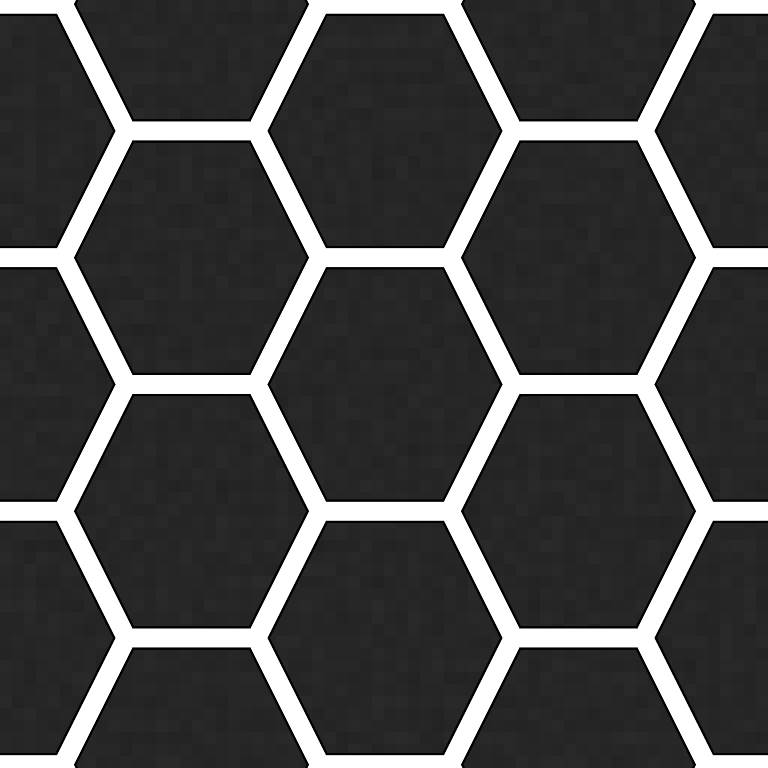
Reproduce this pattern procedurally as a Shadertoy shader.

```glsl
#define CENTRE vec2(0.5013, 0.4994)  // middle of the central tile
#define PERIOD vec2(0.5039, 0.3301)  // lattice of one tile column pair
#define TILE_RADIUS 0.1531           // centre to side corner
#define TILE_HALF_HEIGHT 0.1527      // centre to flat edge
#define OUTLINE_WIDTH 0.0030
#define MOTTLE_CELLS 64.0            // mottle squares across the canvas
#define MOTTLE_STRENGTH 0.028
#define FILL_COLOUR vec3(0.149)
#define OUTLINE_COLOUR vec3(0.0)
#define GROUT_COLOUR vec3(1.0)

// Pseudo-random unit gradient for a lattice point
vec2 gradientAt(vec2 cell) {
    vec3 h = fract(cell.xyx * vec3(0.1031, 0.1030, 0.0973));
    h += dot(h, h.yzx + 33.33);
    float angle = 6.28319 * fract((h.x + h.y) * h.z);
    return vec2(cos(angle), sin(angle));
}

float gradientNoise(vec2 p) {
    vec2 cell = floor(p);
    vec2 f = p - cell;
    vec2 blend = f * f * f * (f * (f * 6.0 - 15.0) + 10.0);
    vec2 e = vec2(1.0, 0.0);
    float a = dot(gradientAt(cell), f);
    float b = dot(gradientAt(cell + e.xy), f - e.xy);
    float c = dot(gradientAt(cell + e.yx), f - e.yx);
    float d = dot(gradientAt(cell + e.xx), f - e.xx);
    return mix(mix(a, b, blend.x), mix(c, d, blend.x), blend.y);
}

// Signed distance to a flat-topped hexagon with mitred corners
float hexagonDistance(vec2 p) {
    p = abs(p);
    float slant = dot(p, vec2(1.0, 0.5)) - TILE_RADIUS;
    return max(p.y - TILE_HALF_HEIGHT, slant / length(vec2(1.0, 0.5)));
}

// Wrap into the lattice cell centred on zero
vec2 wrapCell(vec2 p) {
    return p - PERIOD * floor(p / PERIOD + 0.5);
}

void mainImage(out vec4 fragColor, in vec2 fragCoord) {
    vec2 uv = fragCoord / iResolution.y;
    float halfPixel = 0.5 / iResolution.y;

    // Two interleaved lattices form the staggered columns
    vec2 p = uv - CENTRE;
    float d = min(hexagonDistance(wrapCell(p)),
                  hexagonDistance(wrapCell(p + 0.5 * PERIOD)));

    // Square mottling: one noise sample per square
    vec2 square = floor(uv * MOTTLE_CELLS);
    float mottle = gradientNoise(square * 0.617 + 0.37);
    vec3 colour = FILL_COLOUR + MOTTLE_STRENGTH * mottle;

    // Dark outline, then grout between tiles
    float inset = d + OUTLINE_WIDTH;
    colour = mix(colour, OUTLINE_COLOUR, smoothstep(-halfPixel, halfPixel, inset));
    colour = mix(colour, GROUT_COLOUR, smoothstep(-halfPixel, halfPixel, d));
    fragColor = vec4(colour, 1.0);
}
```
